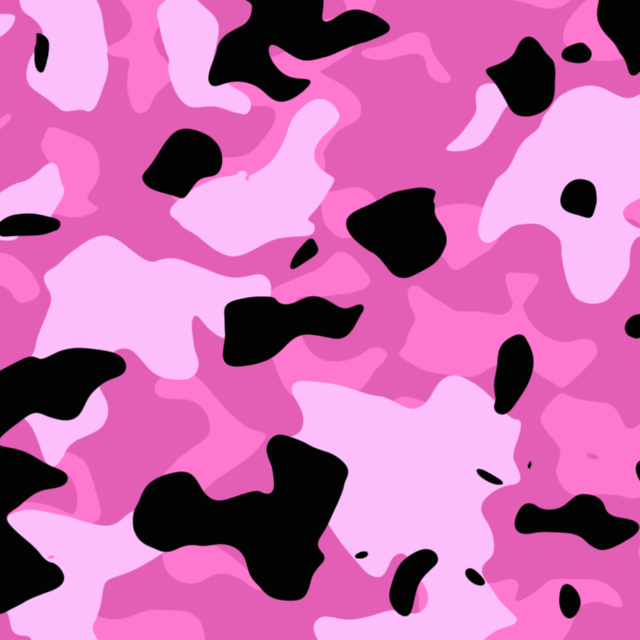
A Shadertoy shader for this pattern:

```glsl
#define BASE_PINK  vec3(0.89, 0.37, 0.71)
#define WARM_PINK  vec3(1.00, 0.47, 0.81)
#define PALE_PINK  vec3(0.99, 0.75, 0.99)
#define BLACK      vec3(0.01)
#define WARM_LEVEL 0.075
#define PALE_LEVEL 0.140
#define DARK_LEVEL 0.240
#define WARP       0.052
#define WARP_FREQ  10.0
#define LOBES      0.58
#define LOBE_RATIO 2.5
#define SOFTNESS   0.0018

// Unit gradient with a random direction for each lattice point
vec2 randomGradient(vec2 cell) {
    float angle = 6.2832 * fract(sin(dot(cell, vec2(127.1, 311.7))) * 43758.5);
    return vec2(cos(angle), sin(angle));
}

float gradientNoise(vec2 p) {
    vec2 i = floor(p), f = fract(p);
    vec2 u = f * f * (3.0 - 2.0 * f);
    vec2 e = vec2(0.0, 1.0);
    float a = dot(randomGradient(i), f);
    float b = dot(randomGradient(i + e.yx), f - e.yx);
    float c = dot(randomGradient(i + e.xy), f - e.xy);
    float d = dot(randomGradient(i + e.yy), f - e.yy);
    return mix(mix(a, b, u.x), mix(c, d, u.x), u.y);
}

// Broad patches with bent outlines and smaller rounded lobes
float patchField(vec2 p, vec2 freq, float seed) {
    vec2 q = p * WARP_FREQ + seed;
    p += WARP * vec2(gradientNoise(q), gradientNoise(q + 31.7));
    return gradientNoise(p * freq + seed * 1.37)
         + LOBES * gradientNoise(p * freq * LOBE_RATIO + seed * 2.11);
}

// Coverage with an edge of constant width in canvas units
float coverage(float field, float level) {
    float f = field - level;
    float slope = length(vec2(dFdx(f), dFdy(f))) * iResolution.y;
    return smoothstep(-SOFTNESS, SOFTNESS, f / max(slope, 0.05));
}

void mainImage(out vec4 fragColor, in vec2 fragCoord) {
    vec2 p = fragCoord / iResolution.y;

    float warm = coverage(patchField(p, vec2(3.6, 5.0), 17.3), WARM_LEVEL);
    float pale = coverage(patchField(p, vec2(3.7, 4.6), 43.9), PALE_LEVEL);
    float dark = coverage(patchField(p, vec2(4.6, 5.1), 71.2), DARK_LEVEL);

    // Stack the inks, darkest on top
    vec3 color = mix(BASE_PINK, WARM_PINK, warm);
    color = mix(color, PALE_PINK, pale);
    color = mix(color, BLACK, dark);
    fragColor = vec4(color, 1.0);
}
```
